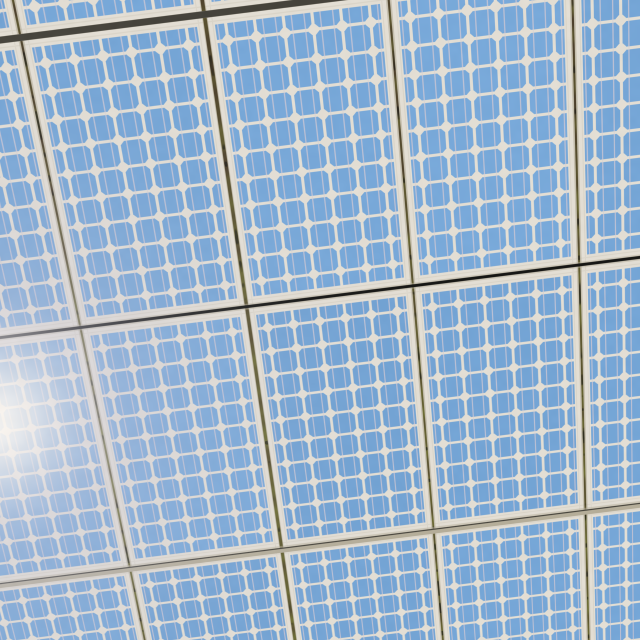
This pattern is drawn by a Shadertoy shader. Its source:

```glsl
const vec3 CELL_BLUE = vec3(0.46, 0.65, 0.84);
const vec3 BUSBAR = vec3(0.78, 0.77, 0.83);
const vec3 CREAM = vec3(0.89, 0.87, 0.83);
const vec3 TAN = vec3(0.71, 0.68, 0.60);
const vec3 MOSS = vec3(0.43, 0.43, 0.20);
const vec3 EARTH = vec3(0.30, 0.25, 0.17);
const vec3 SHADOW = vec3(0.09, 0.09, 0.08);
const vec2 CELL_PITCH = vec2(0.157, 0.0915);

float hash(vec2 p) {
    return fract(sin(dot(p, vec2(127.1, 311.7))) * 43758.5453);
}

float noise(vec2 p) {
    vec2 i = floor(p), f = fract(p);
    f = f * f * (3.0 - 2.0 * f);
    return mix(mix(hash(i), hash(i + vec2(1, 0)), f.x),
               mix(hash(i + vec2(0, 1)), hash(i + vec2(1, 1)), f.x), f.y);
}

float cross2(vec2 a, vec2 b) {
    return a.x * b.y - a.y * b.x;
}

float fill(float d, float blur) {
    return 1.0 - smoothstep(-blur, blur, d);
}

float band(float d, float halfWidth, float blur) {
    return fill(abs(d) - halfWidth, blur);
}

// Inverse perspective: canvas (y down) to panel columns and rows
vec2 panelGrid(vec2 p) {
    const float foreshorten = 0.0947;
    vec2 origin = vec2(0.3854, 0.4792);
    vec2 across = vec2(0.2598, -0.0326);
    vec2 down = vec2(0.0964, 0.4587) - foreshorten * p;
    vec2 d = p - origin;
    return vec2(cross2(d, down), cross2(across, d)) / cross2(across, down);
}

// Chamfered cells with two busbars each, cropped by the frame
vec3 panelColor(vec2 p, vec2 blur, float tint) {
    vec2 c = (p - 0.5) / CELL_PITCH;
    vec2 q = c - floor(c + 0.5);
    vec2 a = abs(q);
    vec2 cellBlur = blur / CELL_PITCH;
    float octagon = max(max(a.x, a.y) - 0.445, (a.x + a.y - 0.75) * 0.707);
    float window = band(p.x - 0.5, 0.451, blur.x) * band(p.y - 0.5, 0.465, blur.y);
    float cell = fill(octagon, max(cellBlur.x, cellBlur.y)) * window;
    float bus = band(a.x - 0.22, 0.023, cellBlur.x);

    // Faint seam between frame and backing sheet
    vec2 edge = abs(p - 0.5);
    float seam = max(band(edge.x - 0.462, 0.003, blur.x), band(edge.y - 0.476, 0.002, blur.y));
    vec3 col = mix(CREAM, TAN, 0.2 * seam);
    col = mix(col, BUSBAR, 0.3 * bus * window);
    vec3 blue = CELL_BLUE + 0.025 * (tint - 0.5);
    return mix(col, mix(blue, BUSBAR, 0.85 * bus), cell);
}

// Vertical joints: earth and moss, widest at the middle column
vec3 addColumnJoint(vec3 col, vec2 grid, float blur) {
    float index = floor(grid.x + 0.5);
    float d = grid.x - index;
    float wide = band(index, 0.5, 0.1);
    float growth = noise(vec2(index * 7.0, grid.y * 24.0));
    float lower = smoothstep(-0.8, 0.4, grid.y);
    vec3 soil = mix(EARTH, MOSS, clamp(growth * 0.7 + lower * 0.4 - 0.1, 0.0, 1.0));
    soil = mix(soil, SHADOW, 0.6 * smoothstep(0.68, 0.9, noise(grid.yx * 37.0)));
    col = mix(col, TAN, 0.65 * band(d, 0.015, blur));
    return mix(col, soil, band(d, mix(0.006, 0.010, wide), blur));
}

// Horizontal joints: dark above, thin with an exposed rail lower down
vec3 addRowJoint(vec3 col, vec2 grid, float blur) {
    float index = floor(grid.y + 0.5);
    float d = grid.y - index;
    float rail = step(0.5, index);
    float upper = step(index, -0.5);
    vec3 gap = mix(SHADOW, vec3(0.27, 0.26, 0.23), max(upper, rail));
    float halfWidth = 0.0055 + 0.005 * upper - 0.003 * rail;
    col = mix(col, TAN, 0.5 * band(d, 0.011, blur));
    col = mix(col, TAN, rail * band(d - 0.009, 0.011, blur));
    return mix(col, gap, band(d, halfWidth, blur));
}

// Lavender haze around a warm reflection of the sun
vec3 addGlare(vec3 col, vec2 p) {
    vec2 d = p - vec2(-0.015, 0.66);
    float haze = 0.52 * exp(-dot(d, d) * 9.0);
    float core = 0.85 * exp(-dot(d, d) * 75.0);
    col = mix(col, vec3(0.78, 0.78, 0.86), haze);
    return mix(col, vec3(1.0, 0.98, 0.95), core);
}

void mainImage(out vec4 fragColor, in vec2 fragCoord) {
    vec2 p = fragCoord / iResolution.xy;
    p.y = 1.0 - p.y;
    vec2 grid = panelGrid(p);
    vec2 blur = 0.65 * fwidth(grid);

    vec3 col = panelColor(fract(grid), blur, hash(floor(grid)));
    col = addColumnJoint(col, grid, blur.x);
    col = addRowJoint(col, grid, blur.y);
    col = addGlare(col, p);
    col += 0.012 * (noise(p * 90.0) - 0.5);
    fragColor = vec4(clamp(col, 0.0, 1.0), 1.0);
}
```
